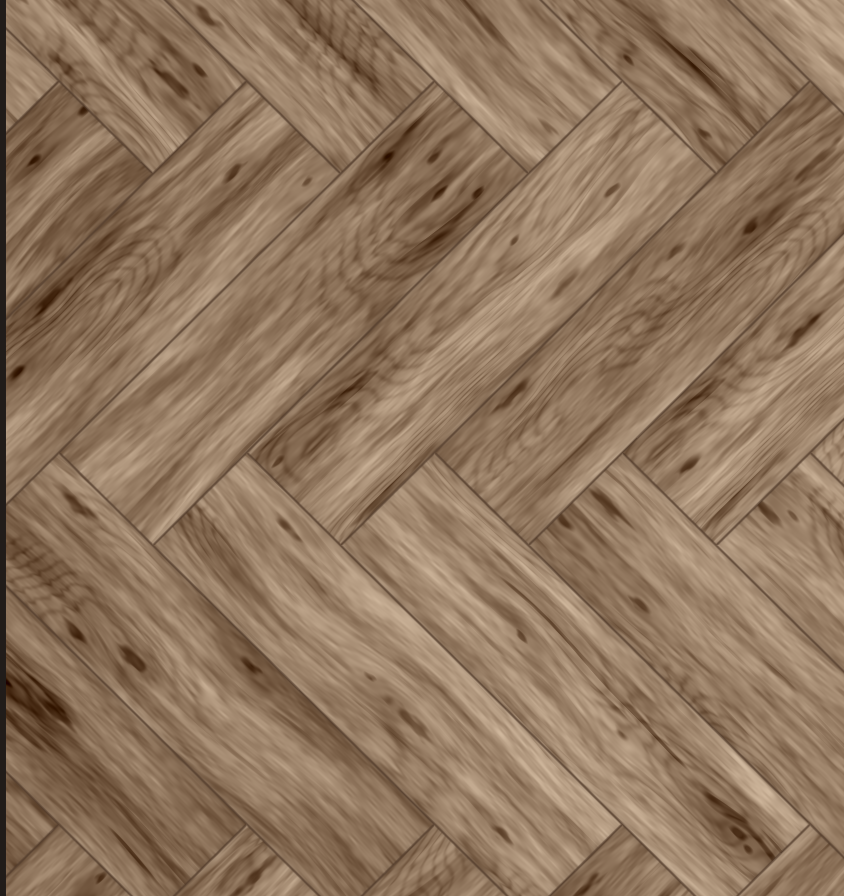
Write a Shadertoy shader that draws this texture.

```glsl
// Herringbone floor of oak planks, four times as long as wide, laid at 45 degrees.
// A skewed cell grid gives each plank its own coordinates and seed; stretched noise
// then makes the grain, contour rings, cracks and knots. A dark strip edges the left.

const float PLANK_LENGTH = 4.0;                       // in plank widths
const vec2 HALF_DIAGONAL = vec2(0.1048, 0.1037);      // plank width along x and y
const vec2 LAYOUT_ORIGIN = vec2(0.0658, 0.495);
const float SEAM_HALF_WIDTH = 0.008;
const float BORDER_WIDTH = 0.0066;

const vec3 OAK = vec3(0.605, 0.503, 0.405);
const vec3 SEAM = vec3(0.33, 0.24, 0.175);
const vec3 BORDER = vec3(0.13, 0.11, 0.10);

float hash(vec2 p) {
    vec3 q = fract(p.xyx * vec3(0.1031, 0.1030, 0.0973));
    q += dot(q, q.yzx + 33.33);
    return fract((q.x + q.y) * q.z);
}

float noise(vec2 p) {
    vec2 i = floor(p), f = fract(p);
    f = f * f * (3.0 - 2.0 * f);
    return mix(mix(hash(i), hash(i + vec2(1, 0)), f.x),
               mix(hash(i + vec2(0, 1)), hash(i + vec2(1, 1)), f.x), f.y);
}

float fbm(vec2 p) {
    float sum = 0.0, amplitude = 0.53;
    for (int i = 0; i < 4; i++) {
        sum += amplitude * noise(p);
        p = p * 2.03 + 17.7;
        amplitude *= 0.5;
    }
    return sum;
}

// Finds the plank under a point: xy = along and across it, zw = its identity.
vec4 herringbone(vec2 p) {
    vec2 grid = 0.5 * vec2(p.x + p.y, p.x - p.y);
    vec2 cell = floor(grid);
    float period = 2.0 * PLANK_LENGTH;
    float band = floor((cell.x - cell.y) / period);
    float phase = cell.x - cell.y - band * period;
    if (phase < PLANK_LENGTH)
        return vec4(grid.x - cell.y - band * period, grid.y - cell.y,
                    cell.y, 2.0 * band);
    return vec4(grid.y - cell.x + band * period + period - 1.0, grid.x - cell.x,
                cell.x, 2.0 * band + 1.0);
}

// Returns the darkness of knots in x and the sideways bend of the grain in y.
vec2 knots(vec2 st, vec2 id) {
    vec2 result = vec2(0.0);
    for (int i = 0; i < 4; i++) {
        vec2 key = id * 7.0 + float(i) * vec2(13.1, 5.7) + 200.0;
        vec2 center = vec2(PLANK_LENGTH * hash(key), 0.1 + 0.8 * hash(key + 3.3));
        float size = hash(key + 8.1);
        vec2 d = st - center;
        float reach = exp(-dot(d * vec2(3.0, 7.0), d * vec2(3.0, 7.0)));
        vec2 shape = d / vec2(mix(0.05, 0.24, size * size), mix(0.022, 0.045, size));
        float rough = 0.9 * (noise(st * vec2(12.0, 40.0) + key) - 0.5);
        result.x += 0.75 * (1.0 - smoothstep(0.3, 1.3, length(shape) + rough));
        result.x += 0.16 * reach;
        result.y -= 0.5 * d.y * reach;
    }
    return result;
}

// Brightness offset of the wood around its mean colour.
float woodTone(vec2 st, vec2 id) {
    float seed = hash(id + 50.0);
    vec2 knot = knots(st, id);
    vec2 g = st + vec2(seed * 83.0, seed * 47.0 + knot.y);
    g.y += 0.16 * (noise(g * vec2(0.8, 1.2)) - 0.5);

    float broad = fbm(g * vec2(0.45, 3.2));
    float streak = noise(g * vec2(0.9, 13.0) + 9.0);
    float fibre = noise(g * vec2(3.5, 34.0) + 21.0);
    float pore = noise(g * vec2(11.0, 60.0) + 40.0);

    // Growth rings follow the contours of a smooth field
    float field = noise(g * vec2(0.7, 2.4) + 63.0);
    float ring = pow(0.5 + 0.5 * sin(75.0 * field + 3.0 * fibre), 3.0);
    float ringArea = smoothstep(0.45, 0.7, noise(g * vec2(0.8, 2.6) + 31.0));

    // Long dark cracks gather inside soft stained patches
    float stain = smoothstep(0.55, 0.85, fbm(g * vec2(0.6, 4.5) + 77.0));
    float crack = smoothstep(0.64, 0.85, noise(g * vec2(1.8, 24.0) + 5.0));

    float tone = 0.018 + 0.075 * (seed - 0.5);
    tone += 0.30 * (broad - 0.5) + 0.15 * (streak - 0.5);
    tone += 0.11 * (fibre - 0.5) + 0.09 * (pore - 0.5);
    tone -= 0.075 * ring * ringArea;
    tone -= stain * (0.08 + 0.13 * crack) + 0.045 * crack;
    return tone - 0.27 * min(knot.x, 1.0);
}

void mainImage(out vec4 fragColor, in vec2 fragCoord) {
    vec2 uv = fragCoord / iResolution.y;
    float pixel = 1.0 / iResolution.y;

    vec4 plank = herringbone((uv - LAYOUT_ORIGIN) / HALF_DIAGONAL);
    vec2 st = plank.xy;

    // Wood under light that fades gently toward the left
    float light = 0.06 * (uv.x - 0.45) - 0.05 * dot(uv - 0.5, uv - 0.5);
    vec3 color = OAK + (woodTone(st, plank.zw) + light) * vec3(1.0, 1.03, 1.0);

    // Seams, with a faint shade on the bevel beside them
    vec2 inset = min(st, vec2(PLANK_LENGTH, 1.0) - st);
    float edge = min(inset.x, inset.y);
    float blur = pixel / length(HALF_DIAGONAL);
    float seam = 1.0 - smoothstep(SEAM_HALF_WIDTH - blur, SEAM_HALF_WIDTH + blur, edge);
    color *= 1.0 - 0.07 * exp(-edge * 40.0);
    color = mix(color, SEAM, 0.75 * seam);

    // Dark strip along the left side
    float border = 1.0 - smoothstep(-0.5 * pixel, 0.5 * pixel, uv.x - BORDER_WIDTH);
    fragColor = vec4(mix(color, BORDER, border), 1.0);
}
```
